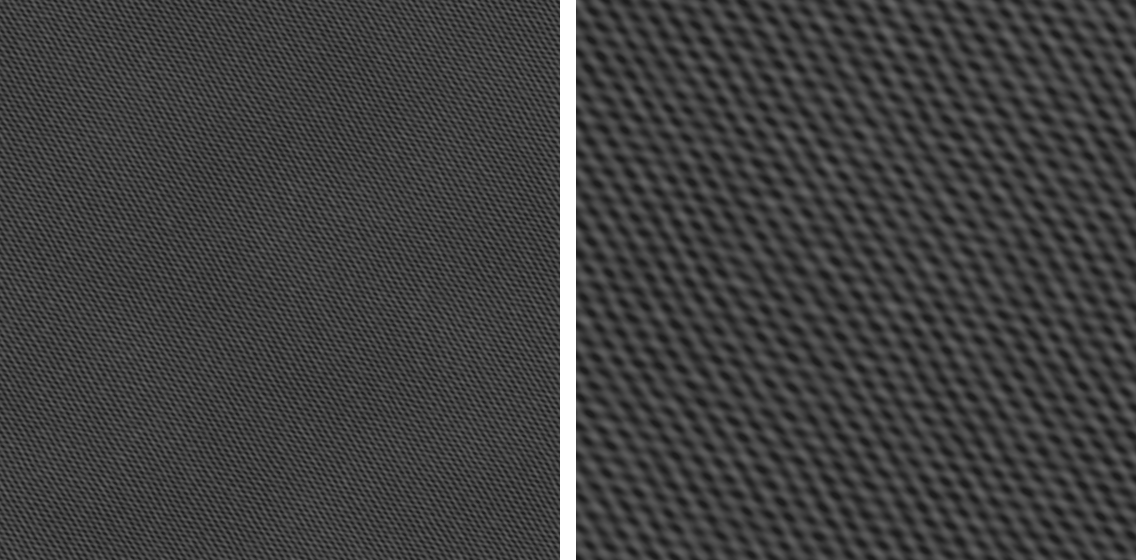
Left: the whole. Right: its middle third, enlarged.
Write a WebGL 2 fragment shader that draws this texture.

```glsl
#version 300 es
precision highp float;
// Draws a charcoal twill cloth: steep diagonal ribs broken by fine, slightly tilted weft rows.
uniform vec2 u_resolution;
out vec4 outColor;

const float TAU = 6.2831853;
// Cycles across and up the canvas for each family of lines.
const vec2 RIB_CYCLES = vec2(86.0, 50.0);
const vec2 ROW_CYCLES = vec2(17.0, 116.0);
const vec3 PIT_COLOR = vec3(0.115);
const vec3 YARN_COLOR = vec3(0.375);

vec2 hash2(vec2 cell) {
  vec3 h = fract(cell.xyx * vec3(0.1031, 0.1030, 0.0973));
  h += dot(h, h.yzx + 33.33);
  return fract((h.xx + h.yz) * h.zy);
}

// Distance to the nearest scattered point, one point per cell.
float cellular(vec2 p) {
  vec2 cell = floor(p);
  float nearest = 2.0;
  for (int y = -1; y <= 1; y++) {
    for (int x = -1; x <= 1; x++) {
      vec2 neighbor = cell + vec2(x, y);
      nearest = min(nearest, length(neighbor + hash2(neighbor) - p));
    }
  }
  return nearest;
}

// Layered sines at growing frequency, roughly -1 to 1.
float softWaves(vec2 p) {
  float sum = 0.0;
  float weight = 0.5;
  for (int i = 0; i < 4; i++) {
    sum += weight * sin(p.x + 1.7 * sin(p.y + float(i)));
    p = mat2(1.3, 1.1, -1.1, 1.3) * p + 2.1;
    weight *= 0.6;
  }
  return sum;
}

// Rounded 0 to 1 profile that fades to its mean when too fine to resolve.
float yarnProfile(float position) {
  float visible = 1.0 - smoothstep(0.4, 0.9, fwidth(position));
  return 0.5 + 0.5 * visible * cos(TAU * position);
}

// Twill relief: ribs stand high, rows bridge the gaps between them.
float twillHeight(float ribPosition, float rowPosition) {
  float rib = yarnProfile(ribPosition);
  float row = yarnProfile(rowPosition);
  float bridge = 0.42 * row * (1.0 - rib);
  float stitch = 0.28 * (row - 0.5) * rib;
  return 0.03 + 0.78 * rib + bridge + stitch;
}

void main() {
  vec2 uv = gl_FragCoord.xy / u_resolution;

  // Threads wander slightly from a straight grid.
  float ribPosition = dot(uv, RIB_CYCLES) + 0.14 * softWaves(uv * 19.0);
  float rowPosition = dot(uv, ROW_CYCLES) + 0.14 * softWaves(uv.yx * 15.0 + 4.0);
  float height = twillHeight(ribPosition, rowPosition);

  // Uneven yarn: fuzzy stitches, short thick spots, faint mottling.
  float fuzz = cellular(vec2(ribPosition * 1.6, rowPosition * 1.2)) - 0.5;
  float slubs = cellular(vec2(uv.x * 50.0, rowPosition + 7.0)) - 0.5;
  float mottling = softWaves(uv * vec2(9.0, 12.0) + 1.0);
  height += 0.30 * fuzz + 0.16 * slubs + 0.03 * mottling;

  outColor = vec4(mix(PIT_COLOR, YARN_COLOR, clamp(height, 0.0, 1.1)), 1.0);
}
```
